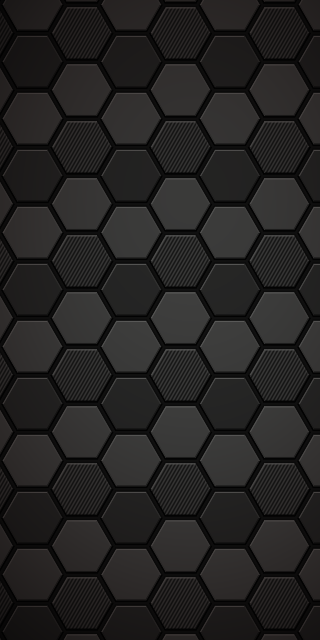
Give the GLSL for this pattern, as a Shadertoy shader.

```glsl
// Dark bevelled hexagon tiles: plain, black and pinstriped, under a soft vignette.

// Distance-like hexagon norm (flat top): equals 0.5 on the cell border.
float hexNorm(vec2 p) {
    p = abs(p);
    return max(p.y, 0.866 * p.x + 0.5 * p.y);
}

// Outward normal of the hexagon side nearest to p.
vec2 sideNormal(vec2 p) {
    vec2 a = abs(p);
    vec2 n = a.y > 0.866 * a.x + 0.5 * a.y ? vec2(0.0, 1.0) : vec2(0.866, 0.5);
    return n * vec2(p.x < 0.0 ? -1.0 : 1.0, p.y < 0.0 ? -1.0 : 1.0);
}

void mainImage(out vec4 fragColor, in vec2 fragCoord) {
    vec2 uv = fragCoord / iResolution.xy;
    float pixel = 5.614 / iResolution.x;
    vec2 p = fragCoord * pixel - vec2(0.57, 0.146);

    // Two interleaved rectangular grids form the honeycomb.
    vec2 period = vec2(1.732, 1.0);
    vec2 evenCell = floor(p / period + 0.5);
    vec2 oddCell = floor(p / period);
    vec2 evenPos = p - evenCell * period;
    vec2 oddPos = p - (oddCell + 0.5) * period;
    bool isOdd = hexNorm(oddPos) < hexNorm(evenPos);
    vec2 local = isOdd ? oddPos : evenPos;
    float row = isOdd ? oddCell.y : evenCell.y;
    bool isPlain = mod(row, 2.0) > 0.5;

    // Face tone: plain rows alternate with black or pinstriped ones.
    float face = isPlain ? 0.238 : 0.148;
    if (isOdd && !isPlain) {
        float lines = 18.5;
        float wave = cos(6.2832 * lines * dot(local, vec2(0.866, -0.5)));
        face = 0.158 + 0.07 * wave * (1.0 - smoothstep(0.4, 0.8, pixel * lines));
    }
    face *= 1.0 + 0.06 * local.y;

    // Light from above left: bright rim on top, shadow in the groove below.
    float edge = hexNorm(local) - 0.455;
    float lit = dot(sideNormal(local), vec2(-0.3, 0.95));
    float rim = smoothstep(-0.022 - pixel * 0.5, -0.022 + pixel * 0.5, edge);
    face = mix(face, 0.38, rim * 0.85 * max(lit, 0.0));
    face *= 1.0 - 0.5 * rim * max(-lit, 0.0);
    float shadow = 1.0 - smoothstep(0.018, 0.018 + pixel, edge);
    float groove = 0.066 * (1.0 - shadow * mix(0.3, 0.85, step(lit, 0.0)));
    float tone = mix(face, groove, smoothstep(-0.5, 0.5, edge / pixel));

    // Vignette that darkens and warms toward the borders.
    float away = length((uv - vec2(0.6, 0.5)) * vec2(0.9, 1.3));
    tone *= max(1.0 - 0.85 * away * away, 0.3);
    vec3 tint = mix(vec3(1.0, 1.0, 0.985), vec3(1.04, 0.93, 0.91), smoothstep(0.2, 0.8, away));
    fragColor = vec4(tone * tint, 1.0);
}
```
